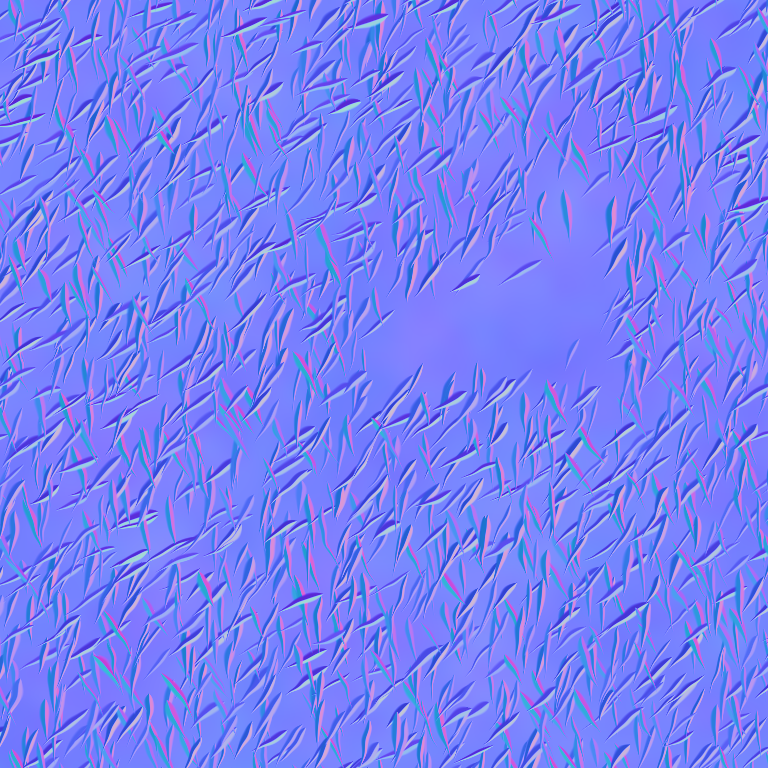
Give the GLSL for this texture map, as a Shadertoy shader.

```glsl
// Tangent-space normal map of short, matted fur: overlapping tapered blades with raised ridges.

const float CELLS = 24.0;          // scatter cells across the canvas
const int BLADES_PER_CELL = 3;
const vec2 BASE_TILT = vec2(-0.04, 0.02);

float hash(vec2 p) {
    return fract(sin(dot(p, vec2(127.1, 311.7))) * 43758.5453);
}

float noise(vec2 p) {
    vec2 i = floor(p), f = fract(p);
    f = f * f * (3.0 - 2.0 * f);
    return mix(mix(hash(i), hash(i + vec2(1, 0)), f.x),
               mix(hash(i + vec2(0, 1)), hash(i + vec2(1, 1)), f.x), f.y);
}

vec2 noise2(vec2 p) {
    return vec2(noise(p), noise(p + 37.4)) - 0.5;
}

// Lays one blade over the tilt below it; the blade is widest near its upper end.
vec2 layBlade(vec2 tilt, vec2 p, float angle, float halfLength, float halfWidth,
              float bend, float steepness, float pixel) {
    vec2 along = vec2(cos(angle), sin(angle));
    vec2 across = vec2(-along.y, along.x);
    float u = dot(p, along) / halfLength;
    if (abs(u) >= 1.0) return tilt;

    float v = dot(p, across) + bend * (u * u - 0.4);
    float t = 0.5 + 0.5 * u;
    float taper = 1.87 * t * (1.0 - t * t * t * t);
    float width = halfWidth * taper * (v > 0.0 ? 1.12 : 0.9);
    float visible = clamp(width / pixel, 0.0, 1.0);
    width = max(width, pixel);

    // Opposite slopes meet at a crisp ridge and fade out at the rim
    float cover = visible * (1.0 - smoothstep(0.45, 1.0, abs(v) / width));
    float side = clamp(v / max(0.0008, 0.5 * pixel), -1.0, 1.0);
    vec2 slope = side * steepness * across * vec2(1.0, -1.0);
    return mix(tilt, BASE_TILT + slope, cover);
}

// Scatters blades over the neighbouring cells, in a fixed stacking order
vec2 furTilt(vec2 p, vec2 tilt, float pixel) {
    vec2 home = floor(p * CELLS);
    for (int y = -1; y <= 1; y++)
    for (int x = -1; x <= 1; x++) {
        vec2 cell = home + vec2(x, y);
        float growth = smoothstep(0.10, 0.26, noise(cell * 0.21 + 5.3));
        float flow = noise(cell * 0.3 + 71.0);
        for (int k = 0; k < BLADES_PER_CELL; k++) {
            vec2 seed = cell + float(k) * vec2(53.0, 91.0);
            if (hash(seed + 0.7) > growth) continue;
            vec2 root = (cell + vec2(hash(seed + 1.3), hash(seed + 2.9))) / CELLS;
            float angle = radians(mix(12.0, 136.0, mix(hash(seed + 4.1), flow, 0.22)));
            float halfLength = mix(0.022, 0.039, hash(seed + 5.7));
            float halfWidth = mix(0.0032, 0.0088, hash(seed + 6.3));
            float bend = 0.007 * (hash(seed + 7.9) - 0.5);
            float steepness = mix(0.4, 1.25, hash(seed + 8.2));
            tilt = layBlade(tilt, p - root, angle, halfLength, halfWidth,
                            bend, steepness, pixel);
        }
    }
    return tilt;
}

void mainImage(out vec4 fragColor, in vec2 fragCoord) {
    float pixel = 1.0 / iResolution.y;
    vec2 p = fragCoord * pixel;

    // Gentle swells of the skin, then slightly wavy blades on top
    vec2 skin = BASE_TILT + 0.16 * noise2(p * 9.0) + 0.08 * noise2(p * 28.0);
    vec2 wavy = p + 0.0035 * noise2(p * 55.0);
    vec2 tilt = furTilt(wavy, skin, pixel);

    vec3 normal = normalize(vec3(tilt, 1.0));
    fragColor = vec4(0.5 + 0.5 * normal, 1.0);
}
```
